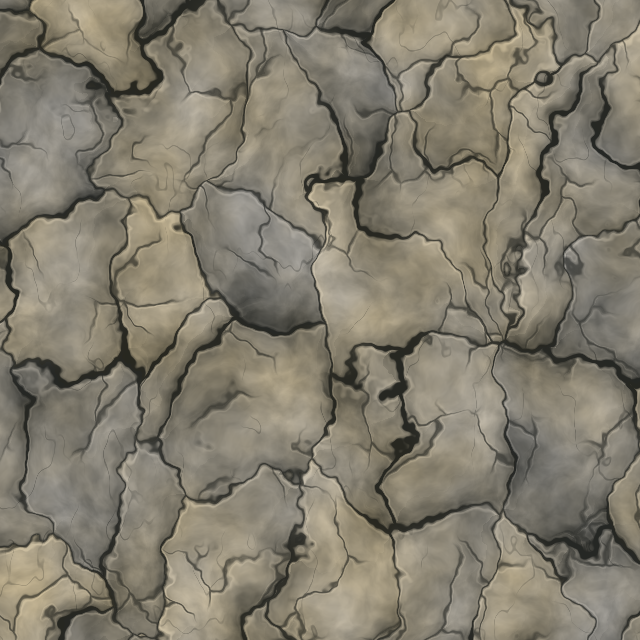
This texture is drawn by a Shadertoy shader. Its source:

```glsl
const vec3 CREVICE = vec3(0.19, 0.19, 0.17);
const vec3 STONE = vec3(0.70, 0.665, 0.60);
const vec3 COOL_TINT = vec3(0.97, 1.00, 1.06);
const vec3 WARM_TINT = vec3(1.03, 1.00, 0.90);
const vec2 LIGHT_DIR = vec2(-0.5, 0.85);

vec2 hash2(vec2 p) {
    vec3 q = fract(p.xyx * vec3(0.1031, 0.1030, 0.0973));
    q += dot(q, q.yzx + 33.33);
    return fract((q.xx + q.yz) * q.zy);
}

float cornerSlope(vec2 cell, vec2 offset) {
    float angle = 6.2832 * hash2(cell).x;
    return dot(vec2(cos(angle), sin(angle)), offset);
}

float gradientNoise(vec2 p) {
    vec2 i = floor(p), f = fract(p);
    vec2 u = f * f * f * (f * (f * 6.0 - 15.0) + 10.0);
    vec2 e = vec2(1.0, 0.0);
    float bottom = mix(cornerSlope(i, f), cornerSlope(i + e, f - e), u.x);
    float top = mix(cornerSlope(i + e.yx, f - e.yx), cornerSlope(i + 1.0, f - 1.0), u.x);
    return 1.4 * mix(bottom, top, u.y);
}

float fbm(vec2 p, int octaves) {
    float sum = 0.0, amplitude = 0.5;
    for (int i = 0; i < octaves; i++) {
        sum += amplitude * gradientNoise(p);
        p = mat2(1.6, 1.2, -1.2, 1.6) * p + 7.3;
        amplitude *= 0.5;
    }
    return sum;
}

// Cellular plates: x = border distance, y = plate id, zw = outward border normal
vec4 plates(vec2 p, vec2 scale) {
    p *= scale;
    vec2 base = floor(p), f = fract(p);
    vec2 nearCell = vec2(0.0), nearest = vec2(8.0);
    for (int y = -1; y <= 1; y++)
    for (int x = -1; x <= 1; x++) {
        vec2 g = vec2(x, y);
        vec2 r = g + hash2(base + g) - f;
        if (dot(r, r) < dot(nearest, nearest)) { nearest = r; nearCell = g; }
    }
    float border = 8.0;
    vec2 normal = vec2(0.0, 1.0);
    for (int y = -2; y <= 2; y++)
    for (int x = -2; x <= 2; x++) {
        vec2 g = nearCell + vec2(x, y);
        vec2 r = g + hash2(base + g) - f;
        vec2 across = r - nearest;
        if (dot(across, across) > 1e-5) {
            vec2 n = normalize(across);
            float d = dot(0.5 * (r + nearest), n);
            if (d < border) { border = d; normal = n; }
        }
    }
    float id = hash2(base + nearCell + 51.7).y;
    return vec4(border / sqrt(scale.x * scale.y), id, normal);
}

float crackLine(float d, float width, float soft) {
    return 1.0 - smoothstep(width, width + soft, d);
}

// Light catching the worn lip beside a crack
float lipLight(vec4 plate, float start, float width) {
    float band = smoothstep(start, start + 0.3 * width, plate.x)
               * (1.0 - smoothstep(start + 0.3 * width, start + width, plate.x));
    return band * (0.6 + 0.4 * dot(plate.zw, LIGHT_DIR));
}

float slopeLight(vec4 plate, float reach) {
    return dot(plate.zw, LIGHT_DIR) * exp(-plate.x / reach);
}

void mainImage(out vec4 fragColor, in vec2 fragCoord) {
    vec2 p = fragCoord / iResolution.y;
    float soft = 0.002 + 0.7 / iResolution.y;

    // Ragged outlines
    vec2 warp = vec2(fbm(p * 5.0 + 3.1, 5), fbm(p * 5.0 + 19.4, 5));
    vec2 q = p + 0.13 * warp;
    vec4 slab = plates(q, vec2(6.2, 4.3));
    vec4 shard = plates(q + 0.05 * warp.yx + slab.y * 23.0, vec2(11.0, 7.5));

    // Weathered surface
    float depth = smoothstep(-0.3, 0.35, gradientNoise(p * 6.0 + 41.0));
    float split = smoothstep(-0.15, 0.2, gradientNoise(p * 7.0 + 63.0));
    float stain = fbm(p * vec2(9.0, 7.0) + 0.6 * warp, 5);
    float grain = fbm(p * 38.0 + 2.0 * warp, 4);
    float tone = 0.79 + 0.48 * stain + 0.22 * grain;
    tone += 0.22 * (slab.y - 0.5) + 0.12 * (shard.y - 0.5) * split;

    // Rounded relief and shadowed valleys
    tone += 0.14 * slopeLight(slab, 0.03) + 0.10 * split * slopeLight(shard, 0.014);
    tone -= mix(0.18, 0.48, depth) * exp(-slab.x / mix(0.012, 0.026, depth));
    tone -= 0.20 * split * exp(-shard.x / 0.007);

    // Pale lips and dark cracks
    float slabWidth = mix(0.0004, 0.0032, depth);
    float shardWidth = 0.0009 * split;
    tone += 0.26 * lipLight(slab, slabWidth + soft, 0.007);
    tone += 0.16 * split * lipLight(shard, shardWidth + soft, 0.005);
    float hairline = crackLine(abs(fbm(p * vec2(8.0, 5.0) + 87.0, 4)), 0.002, 0.012);
    tone -= 0.22 * hairline * smoothstep(0.0, 0.3, stain + 0.1);
    tone = mix(tone, 0.12, 0.75 * split * crackLine(shard.x, shardWidth, soft));
    tone = mix(tone, -0.08, mix(0.7, 1.0, depth) * crackLine(slab.x, slabWidth, soft));

    // Mineral colour
    float warmth = 0.5 + 0.9 * fbm(p * 6.0 + 29.0, 4) + 0.5 * (slab.y - 0.5);
    vec3 tint = mix(COOL_TINT, WARM_TINT, clamp(warmth, 0.0, 1.0));
    vec3 color = mix(CREVICE, STONE, clamp(tone, -0.15, 1.15)) * tint;
    fragColor = vec4(color, 1.0);
}
```
